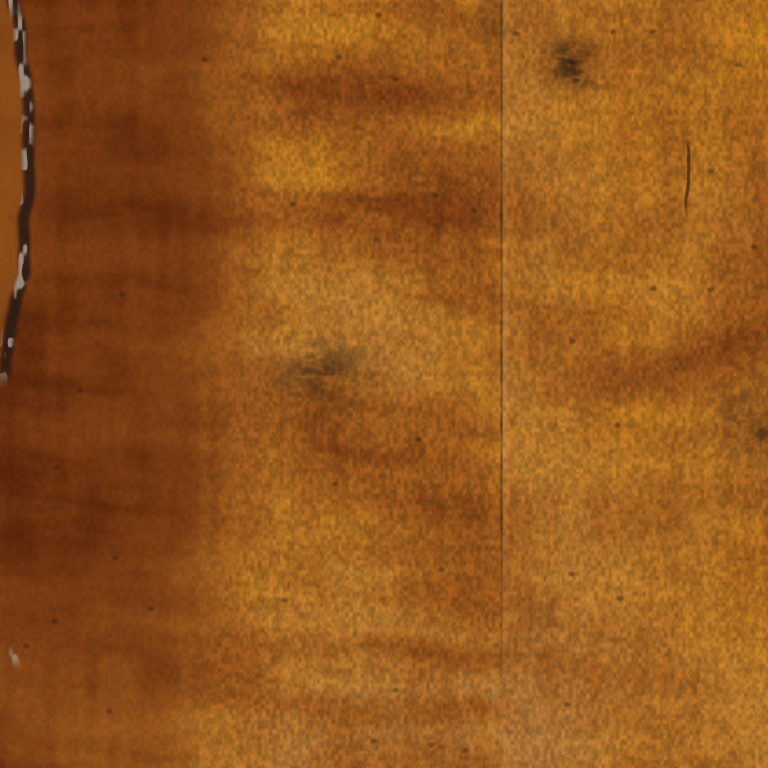
This texture is drawn by a WebGL 2 fragment shader. Its source:

```glsl
#version 300 es
precision highp float;
// Old varnished wood: a dark side, golden figured boards, a seam, knots and cracks.
uniform vec2 u_resolution;
out vec4 fragColor;

const vec3 DEEP = vec3(0.35, 0.145, 0.035);
const vec3 BROWN = vec3(0.47, 0.23, 0.075);
const vec3 AMBER = vec3(0.585, 0.33, 0.105);
const vec3 GOLD = vec3(0.72, 0.455, 0.105);
const vec3 TAN = vec3(0.67, 0.445, 0.205);
const vec3 CHAR = vec3(0.16, 0.10, 0.08);
const vec3 CHIP = vec3(0.66, 0.60, 0.55);
const float SEAM_X = 0.653;
const float STREAK = 0.62;
const float MOTTLE = 0.42;
const float GRAIN = 0.26;
const float SPECK_CELLS = 17.0;

float hash(vec2 p) {
  vec3 q = fract(vec3(p.xyx) * 0.1031);
  q += dot(q, q.yzx + 33.33);
  return fract((q.x + q.y) * q.z);
}

float noise(vec2 p) {
  vec2 i = floor(p), f = fract(p);
  f = f * f * (3.0 - 2.0 * f);
  return mix(mix(hash(i), hash(i + vec2(1, 0)), f.x),
             mix(hash(i + vec2(0, 1)), hash(i + vec2(1, 1)), f.x), f.y);
}

float fbm(vec2 p) {
  float sum = 0.0, amp = 0.5;
  for (int i = 0; i < 5; i++) {
    sum += amp * noise(p);
    p = mat2(1.98, 0.16, -0.16, 1.98) * p + 17.3;
    amp *= 0.52;
  }
  return sum;
}

// Soft tilted ellipse, 1 at its centre
float stain(vec2 p, vec2 centre, vec2 radius, float angle) {
  vec2 d = p - centre;
  float c = cos(angle), s = sin(angle);
  d = vec2(c * d.x + s * d.y, c * d.y - s * d.x) / radius;
  return exp(-dot(d, d));
}

// Dark core with ragged rings around it
float knot(vec2 p, vec2 centre, vec2 radius) {
  float body = stain(p, centre, radius, -0.2);
  float rings = smoothstep(0.35, 0.7, fbm(p * vec2(38.0, 75.0) + centre * 90.0));
  return body * mix(0.25, 1.0, rings);
}

float stroke(float d, float width) {
  return 1.0 - smoothstep(width * 0.4, width * 1.4, abs(d));
}

vec3 woodColour(float tone, float tan_) {
  vec3 c = mix(DEEP, BROWN, smoothstep(0.0, 0.34, tone));
  c = mix(c, AMBER, smoothstep(0.3, 0.66, tone));
  return mix(c, mix(GOLD, TAN, tan_), smoothstep(0.6, 0.98, tone));
}

// Small pits, one at most per cell
float specks(vec2 p) {
  vec2 cell = floor(p * SPECK_CELLS);
  vec2 spot = 0.2 + 0.6 * vec2(hash(cell + 3.1), hash(cell + 8.7));
  float d = length((fract(p * SPECK_CELLS) - spot) * vec2(1.0, 1.3));
  return step(0.86, hash(cell + 21.0)) * (1.0 - smoothstep(0.03, 0.11, d));
}

void main() {
  vec2 p = gl_FragCoord.xy / u_resolution;
  vec2 w = p + 0.05 * (vec2(fbm(p * 5.0), fbm(p * 5.0 + 40.0)) - 0.48);

  // Broad light and shade
  float low = 1.0 - smoothstep(0.02, 0.36, w.y);
  float boards = smoothstep(0.22, 0.37, w.x + 0.04 * low);
  float right = smoothstep(SEAM_X - 0.002, SEAM_X + 0.003, p.x);
  float tone = mix(0.20 + 0.30 * low * smoothstep(-0.1, 0.2, w.x), 0.76, boards) + 0.08 * right;
  tone += 0.12 * smoothstep(0.12, 0.3, w.x) * (1.0 - boards);
  tone -= 0.42 * stain(w, vec2(0.47, 0.42), vec2(0.15, 0.06), -0.3);
  tone -= 0.38 * stain(w, vec2(0.87, 0.52), vec2(0.14, 0.035), 0.22);
  tone -= 0.30 * stain(w, vec2(0.50, 0.88), vec2(0.14, 0.035), -0.05);
  tone -= 0.28 * stain(w, vec2(0.57, 0.74), vec2(0.11, 0.09), 0.0);
  tone -= 0.18 * stain(w, vec2(0.62, 0.30), vec2(0.06, 0.11), 0.0);
  tone -= 0.22 * stain(w, vec2(1.0, 0.68), vec2(0.06, 0.20), 0.0);
  tone += 0.22 * stain(w, vec2(0.44, 0.96), vec2(0.10, 0.025), -0.1);
  tone += 0.20 * stain(w, vec2(0.48, 0.61), vec2(0.13, 0.06), -0.3);
  tone += 0.22 * stain(w, vec2(0.40, 0.79), vec2(0.07, 0.03), 0.0);

  // Cross figure, mottling and faint upright fibres
  float streak = fbm(vec2(w.x * 5.0, w.y * 26.0 + 2.0 * w.x)) - 0.49;
  tone += STREAK * streak * mix(1.0, 0.5, right) * mix(0.65, 1.0, boards);
  tone += MOTTLE * (fbm(w * 7.0 + 9.0) - 0.49);
  tone += 0.12 * (noise(vec2(p.x * 75.0, p.y * 9.0)) - 0.5);
  float tanShare = 0.35 + 0.5 * low + 0.35 * right * (1.0 - smoothstep(0.65, 0.85, p.x));
  tanShare += 0.6 * stain(p, vec2(0.5, 0.6), vec2(0.12), 0.0) + 1.2 * (fbm(p * 4.0 + 60.0) - 0.5);
  vec3 colour = woodColour(tone, clamp(tanShare, 0.0, 1.0));

  // Pores and grain
  float pores = noise(p * vec2(210.0, 150.0)) + 0.6 * noise(p * vec2(330.0, 250.0)) - 0.8;
  colour *= 1.0 + GRAIN * pores * mix(0.4, 1.0, boards);

  // Knots, pits and hairline cracks
  float dark = 0.85 * knot(w, vec2(0.742, 0.922), vec2(0.030, 0.032));
  dark += 0.55 * knot(w, vec2(0.425, 0.515), vec2(0.062, 0.040));
  dark += 0.65 * knot(w, vec2(0.99, 0.445), vec2(0.04, 0.04));
  dark += 0.5 * knot(w, vec2(0.635, 0.973), vec2(0.02, 0.022));
  dark += 0.4 * specks(p);
  float hair = 0.89 + 0.3 * (0.8 - p.y) * (0.8 - p.y) + 0.008 * noise(p * 30.0);
  dark += 0.6 * stroke(p.x - hair, 0.0022) * smoothstep(0.71, 0.74, p.y) * (1.0 - smoothstep(0.80, 0.83, p.y));
  float seamFade = smoothstep(0.04, 0.35, p.y);
  dark += 0.32 * stroke(p.x - SEAM_X, 0.0018) * seamFade * (0.5 + noise(p * vec2(1.0, 45.0)));
  colour = mix(colour, CHAR, clamp(dark, 0.0, 0.85));
  colour += 0.035 * stroke(p.x - SEAM_X - 0.006, 0.004) * seamFade;

  // Bowed split at the left with chipped pale edges
  float bow = 0.037 - 0.42 * (p.y - 0.79) * (p.y - 0.79);
  float off = p.x - bow + 0.008 * (noise(vec2(p.y * 28.0, 4.0)) - 0.5);
  float reach = smoothstep(0.49, 0.53, p.y);
  colour = mix(colour, AMBER, 0.6 * reach * (1.0 - smoothstep(-0.015, -0.005, off)));
  colour = mix(colour, CHAR, 0.85 * reach * stroke(off, 0.008));
  float chips = smoothstep(0.52, 0.78, noise(p * vec2(150.0, 65.0)));
  colour = mix(colour, CHIP, 0.85 * chips * reach * stroke(off + 0.002, 0.008));
  float flakes = stain(p, vec2(0.018, 0.145), vec2(0.012, 0.01), 0.0);
  colour = mix(colour, CHIP, 0.7 * chips * flakes);

  fragColor = vec4(clamp(colour, 0.0, 1.0), 1.0);
}
```
